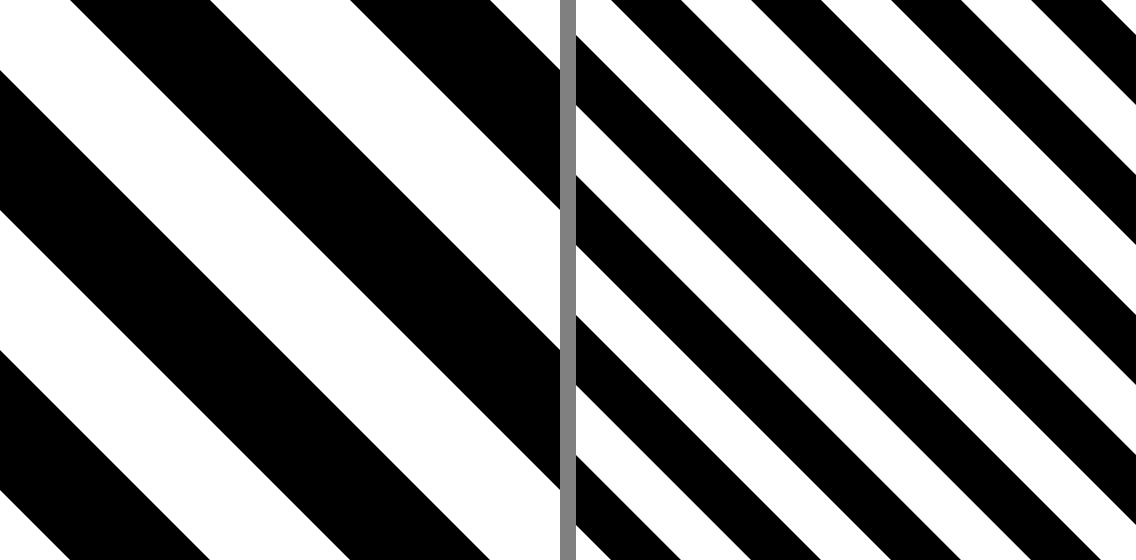
Left, the tile; right, the same tile 2 across and 2 down.
Write a Shadertoy shader that draws this pattern.

```glsl
#define REPEATS 2.0
#define BAND_SHARE 0.5
#define BAND_COLOR vec3(0.0)
#define GROUND_COLOR vec3(1.0)

// Signed distance to the nearest diagonal band, negative inside it
float bandDistance(vec2 uv) {
    float phase = fract((uv.x + uv.y) * REPEATS);
    return (abs(phase - 0.5) - 0.5 * BAND_SHARE) / (REPEATS * sqrt(2.0));
}

void mainImage(out vec4 fragColor, in vec2 fragCoord) {
    vec2 uv = fragCoord / iResolution.xy;
    float pixel = 1.0 / min(iResolution.x, iResolution.y);

    // Edge coverage over one pixel
    float ground = clamp(bandDistance(uv) / pixel + 0.5, 0.0, 1.0);
    fragColor = vec4(mix(BAND_COLOR, GROUND_COLOR, ground), 1.0);
}
```
